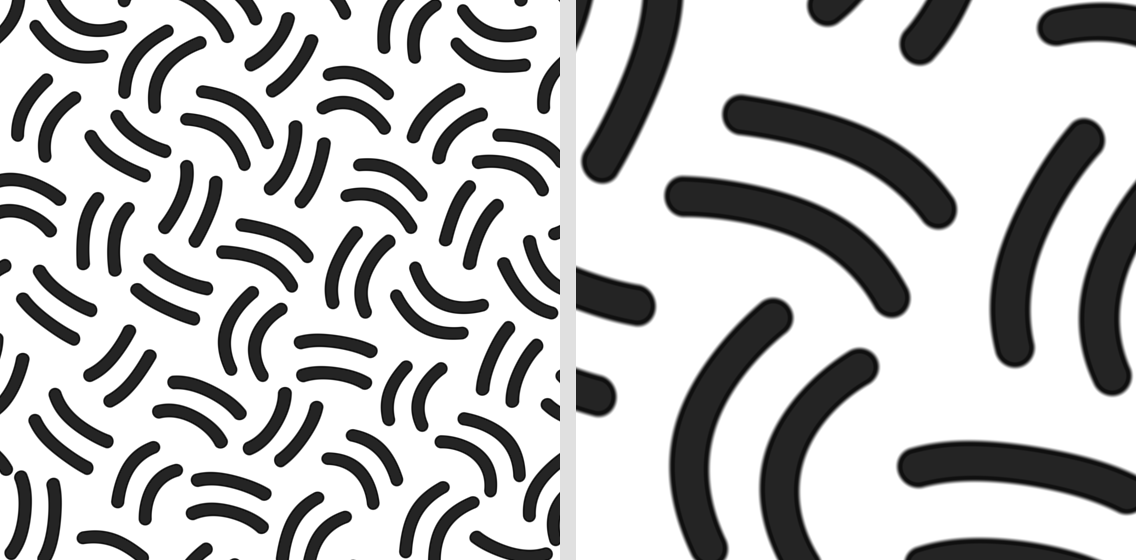
Left, the full canvas; right, a detail of the centre.
Give the GLSL for this pattern, as a WebGL 2 fragment shader.

```glsl
#version 300 es
precision highp float;
// Scattered pairs of bold, round-ended dark arcs, loosely interwoven on white.

uniform vec2 u_resolution;
out vec4 fragColor;

const float CELLS = 6.4;          // lattice cells across the canvas
const float HALF_WIDTH = 0.0118;  // half stroke width, in canvas units

// Four random values per lattice cell
vec4 hash4(vec2 cell) {
    vec4 h = fract(cell.xyxy * vec4(0.1031, 0.1030, 0.0973, 0.1099));
    h += dot(h, h.wzxy + 33.33);
    return fract((h.xxyz + h.yzzw) * h.zywx);
}

mat2 rotation(float angle) {
    float c = cos(angle), s = sin(angle);
    return mat2(c, s, -s, c);
}

// Gentle lattice distortion, so rows and directions wander
vec2 warp(vec2 p) {
    return p + 0.16 * sin(1.6 * p.yx + vec2(0.4, 2.3));
}

// Distance to the centre line of an arc, balanced about the origin
float arcDistance(vec2 p, float radius, float halfLength) {
    float sagitta = halfLength * halfLength / (2.0 * radius);
    vec2 q = p + vec2(0.0, radius - 0.5 * sagitta);
    float limit = halfLength / radius;
    float angle = clamp(atan(q.x, q.y), -limit, limit);
    return length(q - radius * vec2(sin(angle), cos(angle)));
}

// Distance to the two arcs belonging to one cell
float pairDistance(vec2 p, vec2 cell) {
    vec4 shape = hash4(cell + 71.0);
    vec4 vary = hash4(cell + 137.0);

    // Neighbouring cells alternate between the two lattice axes
    bool even = mod(cell.x + cell.y, 2.0) < 0.5;
    vec2 axis = even ? vec2(0.5, 0.0) : vec2(0.0, 0.5);
    vec2 centre = cell + 0.5 + 0.06 * (vary.xy - 0.5);
    vec2 along = warp(centre + axis) - warp(centre - axis);
    float stretch = length(along);
    along = rotation(0.36 * (shape.x - 0.5)) * along / stretch;

    vec2 offset = p - warp(centre);
    vec2 local = vec2(dot(offset, along), dot(offset, vec2(-along.y, along.x)));
    if (shape.y < 0.5) local.y = -local.y;
    local.y += 0.022 * sin(5.0 * local.x + 6.283 * vary.z);  // hand-drawn sway

    float radius = mix(0.62, 1.0, shape.z);
    float halfLength = stretch * mix(0.34, 0.46, shape.w);
    float nearest = 10.0;
    for (float side = -1.0; side < 2.0; side += 2.0) {
        vec2 shift = vec2(0.08 * (vary.w - 0.5), 0.182) * side;
        float size = halfLength * (1.0 + 0.12 * side * (vary.x - 0.5));
        nearest = min(nearest, arcDistance(local - shift, radius + 0.1 * side, size));
    }
    return nearest;
}

void main() {
    float canvas = min(u_resolution.x, u_resolution.y);
    vec2 p = rotation(0.47) * (gl_FragCoord.xy / canvas * CELLS) + vec2(20.3, 20.8);

    // Nearest stroke among the surrounding cells
    float nearest = 10.0;
    for (int y = -1; y <= 1; y++) {
        for (int x = -1; x <= 1; x++) {
            nearest = min(nearest, pairDistance(p, floor(p) + vec2(x, y)));
        }
    }
    float edge = nearest / CELLS - HALF_WIDTH;

    // Charcoal fill with a thin darker rim and a smooth edge
    float soft = max(0.0016, 0.75 / canvas);
    float ink = mix(0.06, 0.14, smoothstep(0.0025, 0.0038, -edge));
    float shade = mix(ink, 1.0, smoothstep(-soft, soft, edge));
    fragColor = vec4(vec3(shade), 1.0);
}
```
